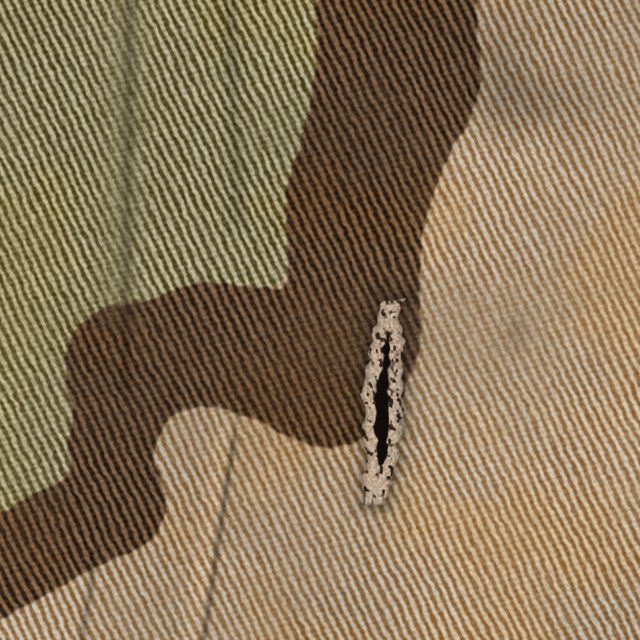
This texture is drawn by a Shadertoy shader. Its source:

```glsl
// Camouflage twill cloth with soft folds and a stitched buttonhole.

const float TAU = 6.2831853;

// Spine of the brown patch: centre x, centre y, radius
const int SPINE_COUNT = 10;
const vec3 SPINE[SPINE_COUNT] = vec3[SPINE_COUNT](
    vec3(.618, 1.052, .127), vec3(.622, .883, .124), vec3(.557, .688, .105),
    vec3(.549, .479, .103), vec3(.514, .427, .120), vec3(.326, .465, .090),
    vec3(.199, .427, .093), vec3(.173, .297, .060), vec3(.182, .212, .072),
    vec3(-.052, .089, .074));

float hash(vec2 p) {
    vec3 q = fract(vec3(p.xyx) * .1031);
    q += dot(q, q.yzx + 33.33);
    return fract((q.x + q.y) * q.z);
}

float noise(vec2 p) {
    vec2 i = floor(p), f = fract(p);
    f = f * f * (3. - 2. * f);
    return mix(mix(hash(i), hash(i + vec2(1, 0)), f.x),
               mix(hash(i + vec2(0, 1)), hash(i + vec2(1, 1)), f.x), f.y);
}

float fbm(vec2 p) {
    float sum = 0., gain = .5;
    for (int i = 0; i < 4; i++) {
        sum += gain * noise(p);
        p = p * 2.03 + 17.;
        gain *= .5;
    }
    return sum / .9375;
}

float smoothMin(float a, float b, float k) {
    float h = max(k - abs(a - b), 0.) / k;
    return min(a, b) - h * h * k * .25;
}

// Capsule whose radius changes from one end to the other
float taperedCapsule(vec2 p, vec3 a, vec3 b) {
    vec2 ab = b.xy - a.xy;
    float h = clamp(dot(p - a.xy, ab) / dot(ab, ab), 0., 1.);
    return length(p - a.xy - ab * h) - mix(a.z, b.z, h);
}

float brownPatch(vec2 p) {
    float d = 1.;
    for (int i = 0; i < SPINE_COUNT - 1; i++)
        d = smoothMin(d, taperedCapsule(p, SPINE[i], SPINE[i + 1]), .022);
    return d;
}

// Soft spot, 1 in its middle
float spot(vec2 p, vec2 centre, vec2 size) {
    vec2 q = (p - centre) / size;
    return exp(-dot(q, q));
}

// Soft line through foot, leaning by slope, between two heights
float crease(vec2 p, vec2 foot, float slope, float width, vec2 span) {
    float x = (p.x - foot.x - slope * (p.y - foot.y)) / width;
    float ends = smoothstep(span.x - .02, span.x + .02, p.y)
               * (1. - smoothstep(span.y - .03, span.y + .03, p.y));
    return exp(-x * x) * ends;
}

// Diagonal ribs: 0 in the grooves, 1 on the raised threads
float twill(vec2 p, float contrast) {
    float wobble = .35 * (noise(p * 14.) - .5) + .22 * (noise(p * 95.) - .5);
    float rib = 66. * (p.x + .48 * p.y) + wobble;
    float wave = .5 + .5 * sin(TAU * rib);
    float beads = .07 * sin(TAU * (p.y * 105. - p.x * 24.));
    float fibre = noise(vec2(rib * 4., p.y * 150.)) - .5;
    float grain = noise(p * 310.) - .5;
    return .5 + (smoothstep(.03, .97, wave) - .5) * contrast
         + beads + .26 * fibre + .26 * grain;
}

vec3 dye(float tone, vec3 groove, vec3 thread) {
    return mix(groove, thread, clamp(tone, -.15, 1.15));
}

vec3 addButtonhole(vec3 cloth, vec2 p, float px) {
    float t = (p.y - .213) / .318;
    float bulge = sin(TAU * .5 * clamp(t, 0., 1.));
    float side = p.x - mix(.587, .612, t) + .008 * (noise(vec2(p.y * 32., 3.)) - .5);
    float d = max(abs(side) - .016 - .014 * bulge, abs(t - .5) * .318 - .159);
    d += .011 * (noise(p * vec2(60., 105.)) - .5);

    // Knotted stitches with hollows between them
    float knots = .6 * noise(p * vec2(75., 125.) + side * 90.) + .4 * noise(p * 240.);
    vec3 yarn = mix(vec3(.20, .15, .11), vec3(.74, .65, .56), smoothstep(.20, .48, knots));
    yarn *= .85 + .3 * noise(p * 330.);
    yarn *= 1. - .3 * smoothstep(-.008, .002, d);

    // Open slit down the middle
    float opening = sin(TAU * .5 * clamp((t - .13) / .74, 0., 1.));
    float slit = abs(side) - .009 * opening + .010 * (noise(p * vec2(50., 90.) + 8.) - .45);
    float slitMask = (1. - smoothstep(-.0015, .0015 + px, slit)) * smoothstep(.02, .2, opening);
    yarn = mix(yarn, vec3(.07, .05, .04), slitMask);

    cloth *= 1. - .38 * exp(-max(d, 0.) / .012);
    return mix(cloth, yarn, 1. - smoothstep(-px, px, d));
}

void mainImage(out vec4 fragColor, in vec2 fragCoord) {
    vec2 p = fragCoord / iResolution.xy;
    float px = 1. / iResolution.y;

    // Patch outlines, slightly frayed by the weave
    vec2 fray = .006 * (vec2(noise(p * 80.), noise(p * 80. + 40.)) - .5);
    float brownMask = 1. - smoothstep(-.002 - px, .002 + px, brownPatch(p + fray));
    float greenSide = step(p.x, .56) * step(.167 + .9 * p.x, p.y);

    // Ribs fade where the cloth is worn or bent
    float fold = crease(p, vec2(.185, .5), .03, .035, vec2(.49, 1.1));
    float worn = .55 * fold + .3 * spot(p, vec2(.54, .46), vec2(.13, .1))
               + .35 * spot(p, vec2(.82, .5), vec2(.16, .08))
               + .2 * smoothstep(.45, .7, fbm(p * 5.));
    float tone = twill(p, 1. - worn);

    vec3 tan_ = dye(tone, vec3(.53, .395, .245), vec3(.765, .715, .645));
    vec3 green = dye(tone, vec3(.33, .29, .14), vec3(.71, .69, .575));
    vec3 brown = dye(tone, vec3(.18, .125, .08), vec3(.50, .385, .285));
    vec3 cloth = mix(mix(tan_, green, greenSide), brown, brownMask);

    // Stains, shadows and creases
    float shade = .90 + .20 * fbm(p * 4. + 5.);
    shade -= .20 * spot(p, vec2(.83, .84), vec2(.10, .05));
    shade -= .14 * spot(p, vec2(.78, .90), vec2(.05, .08));
    shade -= .12 * spot(p, vec2(.81, .48), vec2(.02, .03));
    shade -= .22 * crease(p, vec2(.197, .5), .01, .009, vec2(.38, 1.1));
    shade -= .16 * crease(p, vec2(.375, .6), -.04, .012, vec2(.64, 1.1));
    shade -= .34 * crease(p, vec2(.318, 0.), .15, .005, vec2(-.1, .33));
    shade += .08 * crease(p, vec2(.300, 0.), .15, .018, vec2(-.1, .33));
    shade -= .26 * crease(p, vec2(.128, 0.), .16, .006, vec2(-.1, .12));
    cloth *= shade;
    cloth *= mix(vec3(1), vec3(1.03, .99, .90), smoothstep(.5, .75, fbm(p * 6. + 30.)));

    fragColor = vec4(clamp(addButtonhole(cloth, p, px), 0., 1.), 1.);
}
```
